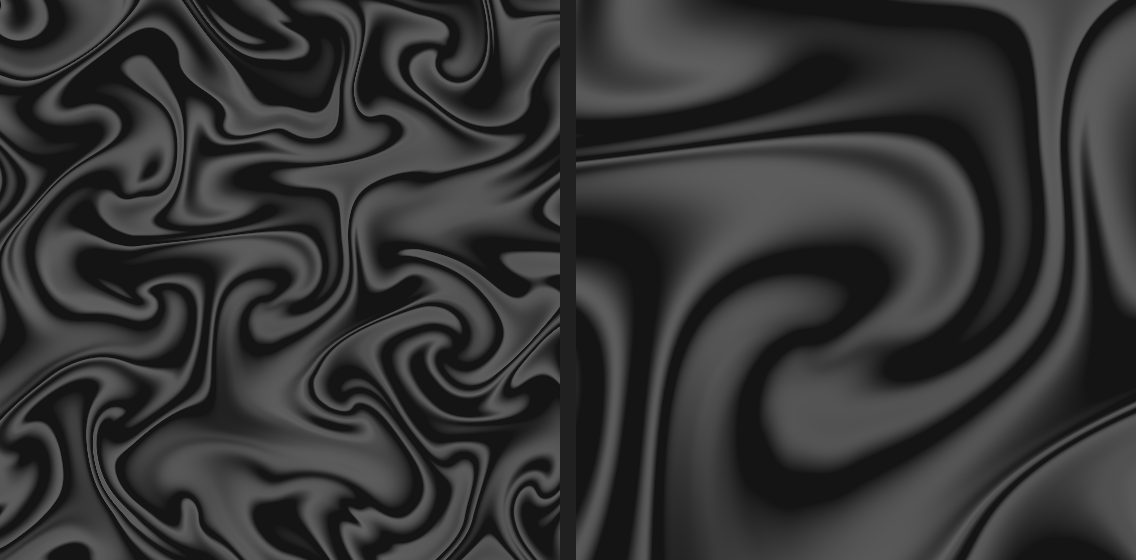
Left: the whole. Right: its middle third, enlarged.
This texture is drawn by a three.js fragment shader. Its source:

```glsl
// Dark satin folds: winding, softly lit ridges with deep black valleys.
varying vec2 vUv;

const float PI = 3.1415927;
const float FOLD_SCALE = 4.6;    // noise cells across the canvas
const float FOLD_DENSITY = 2.3;  // ridges per unit of height
const float SWIRL_STEP = 0.16;
const float SHADOW_GREY = 0.078;
const float CREST_GAIN = 0.275;

float hash(vec2 cell) {
  return fract(sin(dot(cell, vec2(127.1, 311.7))) * 43758.5453);
}

// Contribution of one lattice corner with a random unit slope
float slopeAt(vec2 cell, vec2 offset) {
  float angle = 2.0 * PI * hash(cell);
  return dot(vec2(cos(angle), sin(angle)), offset);
}

// Smooth gradient noise, centred on zero
float noise(vec2 p) {
  vec2 cell = floor(p);
  vec2 f = fract(p);
  vec2 blend = f * f * f * (f * (f * 6.0 - 15.0) + 10.0);
  vec2 right = vec2(1.0, 0.0);
  vec2 up = vec2(0.0, 1.0);
  float low = mix(slopeAt(cell, f), slopeAt(cell + right, f - right), blend.x);
  float high = mix(slopeAt(cell + up, f - up), slopeAt(cell + 1.0, f - 1.0), blend.x);
  return mix(low, high, blend.y);
}

// Direction along the contours of the noise: a flow of whirls
vec2 whirl(vec2 p) {
  vec2 e = vec2(0.02, 0.0);
  float across = noise(p + e.xy) - noise(p - e.xy);
  float upward = noise(p + e.yx) - noise(p - e.yx);
  return vec2(upward, -across) / (2.0 * e.x);
}

// Drifting with the whirls rolls the cloth into hooks and long pleats
vec2 swirl(vec2 p, float stride) {
  for (int i = 0; i < 6; i++) {
    p += stride * whirl(p * 0.85 + 17.4);
  }
  return p;
}

// Cosine wave that climbs within the share "rise" of its period
float leaningWave(float turns, float rise) {
  float x = fract(turns);
  float halfTurns = x < rise ? x / rise : 1.0 + (x - rise) / (1.0 - rise);
  return -cos(PI * halfTurns);
}

// Black valley floor, quick rise, then a broad dim crest
float foldLight(float wave) {
  return pow(clamp((wave + 0.65) / 1.65, 0.0, 1.0), 0.85);
}

void main() {
  vec2 p = vUv * FOLD_SCALE + vec2(4.3, 8.6);
  vec2 cloth = swirl(p, SWIRL_STEP);

  // Ridges follow the contours of the rolled height field
  float turns = FOLD_DENSITY * noise(cloth) + 0.5 * noise(p * 0.7 + 21.0);
  float rise = clamp(0.26 + 0.6 * noise(p * 0.6 + 53.0), 0.11, 0.5);
  float light = foldLight(leaningWave(turns, rise));

  // Slow sheen and faint streaks along the ridges
  float sheen = 1.0 + 0.2 * noise(p * 0.9 + 71.0);
  float streakMask = smoothstep(0.0, 0.4, noise(cloth * 1.5 + 5.0));
  float streak = 0.015 * streakMask * sin(turns * 8.0 * PI);

  float grey = SHADOW_GREY + light * (CREST_GAIN * sheen + streak);
  gl_FragColor = vec4(vec3(grey), 1.0);
}
```
